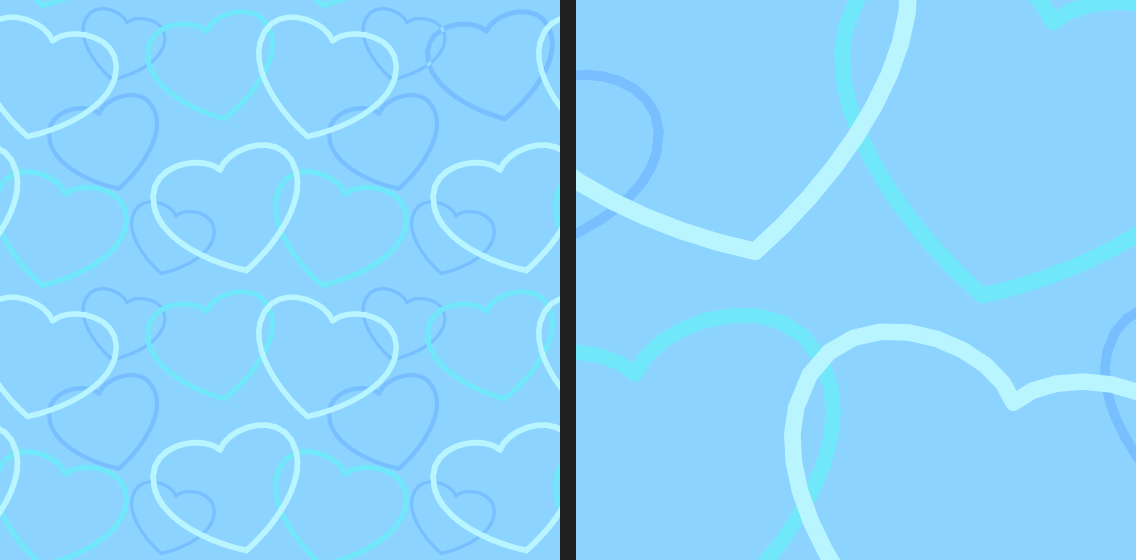
Left, the full canvas; right, a detail of the centre.
Reproduce this pattern procedurally as a WebGL 1 fragment shader.

```glsl
precision highp float;
// Tilted outline hearts in white, cyan and blue on a sky blue ground, two by two tiles.

uniform vec2 u_resolution;

const float REPEATS = 2.0;
const float LINE_WIDTH = 0.056;  // as a fraction of the heart size
const int CURVE_STEPS = 10;      // straight pieces per curve
const vec2 ODD_TILE = vec2(1.0, 0.0);  // tile with the recoloured heart

const vec3 GROUND = vec3(0.55, 0.83, 1.00);
const vec3 WHITE = vec3(0.72, 0.96, 1.00);
const vec3 CYAN = vec3(0.44, 0.91, 0.98);
const vec3 BLUE = vec3(0.47, 0.75, 1.00);
const vec3 CROSSING = vec3(0.60, 0.87, 1.00);

// Half heart: notch to widest point to tip; y points down, notch-to-tip length is 1
const vec2 NOTCH = vec2(0.0, 0.0);
const vec2 LOBE_A = vec2(0.13, -0.20);
const vec2 LOBE_B = vec2(0.705, -0.24);
const vec2 WIDEST = vec2(0.705, 0.20);
const vec2 FLANK_A = vec2(0.705, 0.50);
const vec2 FLANK_B = vec2(0.36, 0.82);
const vec2 TIP = vec2(0.0, 1.0);
const vec2 MIDDLE = vec2(0.0, 0.42);

vec2 bezier(vec2 a, vec2 b, vec2 c, vec2 d, float t) {
  float s = 1.0 - t;
  return s * s * (s * a + 3.0 * t * b) + t * t * (3.0 * s * c + t * d);
}

float segmentDistance(vec2 p, vec2 a, vec2 b) {
  vec2 ab = b - a;
  return length(p - a - ab * clamp(dot(p - a, ab) / dot(ab, ab), 0.0, 1.0));
}

float heartDistance(vec2 p) {
  p.x = abs(p.x);
  float d = 10.0;
  vec2 lobe = NOTCH;
  vec2 flank = WIDEST;
  for (int i = 1; i <= CURVE_STEPS; i++) {
    float t = float(i) / float(CURVE_STEPS);
    vec2 nextLobe = bezier(NOTCH, LOBE_A, LOBE_B, WIDEST, t);
    vec2 nextFlank = bezier(WIDEST, FLANK_A, FLANK_B, TIP, t);
    d = min(d, segmentDistance(p, lobe, nextLobe));
    d = min(d, segmentDistance(p, flank, nextFlank));
    lobe = nextLobe;
    flank = nextFlank;
  }
  return d;
}

// Coverage of one heart outline, wrapped around its middle; tilt leans the tip right
float heart(vec2 p, vec2 notch, float size, float tilt, float pixel) {
  float c = cos(tilt);
  float s = sin(tilt);
  vec2 middle = notch + size * MIDDLE.y * vec2(s, c);
  vec2 q = fract(p - middle + 0.5) - 0.5;
  vec2 local = vec2(c * q.x - s * q.y, s * q.x + c * q.y) / size + MIDDLE;
  float edge = (heartDistance(local) - 0.5 * LINE_WIDTH) * size;
  return 1.0 - smoothstep(-0.6 * pixel, 0.6 * pixel, edge);
}

void main() {
  // Tile units, with y pointing down
  vec2 uv = gl_FragCoord.xy / u_resolution;
  vec2 p = REPEATS * vec2(uv.x, 1.0 - uv.y);
  float pixel = REPEATS / min(u_resolution.x, u_resolution.y);

  // Blue hearts
  float blue = heart(p, vec2(0.453, 0.081), 0.210, -0.25, pixel);
  blue = max(blue, heart(p, vec2(0.354, 0.406), 0.277, 0.257, pixel));
  blue = max(blue, heart(p, vec2(0.628, 0.771), 0.212, -0.248, pixel));

  // Cyan hearts, the upper one turning blue in a single tile
  float upper = heart(p, vec2(0.737, 0.112), 0.319, 0.206, pixel);
  float lower = heart(p, vec2(0.234, 0.693), 0.336, -0.251, pixel);
  vec2 fromOdd = abs(mod(floor(p), REPEATS) - ODD_TILE);
  float odd = 1.0 - step(0.5, max(fromOdd.x, fromOdd.y));
  vec3 oddInk = mix(BLUE, CROSSING, blue);

  // White hearts
  float white = heart(p, vec2(0.1875, 0.146), 0.353, -0.255, pixel);
  white = max(white, heart(p, vec2(0.786, 0.607), 0.371, 0.256, pixel));

  // Layers from back to front
  vec3 color = mix(GROUND, BLUE, blue);
  color = mix(color, mix(CYAN, oddInk, odd), upper);
  color = mix(color, CYAN, lower);
  color = mix(color, WHITE, white);
  gl_FragColor = vec4(color, 1.0);
}
```
